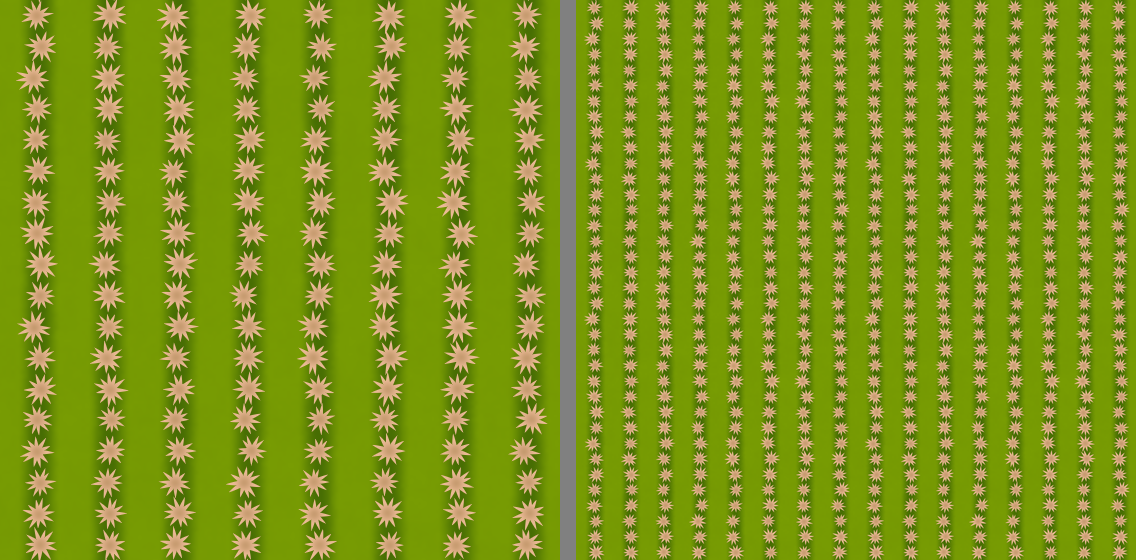
Left, the tile; right, the same tile 2 across and 2 down.
This texture is drawn by a WebGL 2 fragment shader. Its source:

```glsl
#version 300 es
precision highp float;

uniform vec2 u_resolution;
out vec4 fragColor;

// Layout, in canvas units
const vec2 REPEATS = vec2(8.0, 18.0);
const vec2 STAR_CENTRE = vec2(0.538, 0.49);   // within a cell
const vec2 STAR_JITTER = vec2(0.0075, 0.0015);
const int SPIKES = 11;
const float SPIKE_LENGTH = 0.0275;
const float LENGTH_VARIATION = 0.22;
const float SIZE_VARIATION = 0.09;
const float SPIKE_HALF_WIDTH = 0.0052;
const float SPIKE_TAPER = 0.72;
const float CORE_RADIUS = 0.0115;

// Dark stripe, in widths of a column
const float STRIPE_CENTRE = 0.56;
const float STRIPE_INNER = 0.02;
const float STRIPE_OUTER = 0.31;
const float MOTTLE = 0.035;

const vec3 GREEN = vec3(0.465, 0.605, 0.01);
const vec3 DARK_GREEN = vec3(0.28, 0.43, 0.01);
const vec3 STAR_CORE = vec3(0.78, 0.61, 0.44);
const vec3 STAR_TIP = vec3(0.915, 0.725, 0.585);

const float TAU = 6.2831853;

float hash(vec3 p) {
    p = fract(p * vec3(0.1031, 0.1030, 0.0973));
    p += dot(p, p.yzx + 33.33);
    return fract((p.x + p.y) * p.z);
}

// Value noise that wraps after a whole number of cells
float wrappedNoise(vec2 uv, float period) {
    vec2 p = uv * period;
    vec2 i = floor(p);
    vec2 f = fract(p);
    f = f * f * (3.0 - 2.0 * f);
    vec2 lo = mod(i, period);
    vec2 hi = mod(i + 1.0, period);
    float bottom = mix(hash(vec3(lo, period)), hash(vec3(hi.x, lo.y, period)), f.x);
    float top = mix(hash(vec3(lo.x, hi.y, period)), hash(vec3(hi, period)), f.x);
    return mix(bottom, top, f.y);
}

float mottle(vec2 uv) {
    return 0.4 * wrappedNoise(uv, 16.0) + 0.35 * wrappedNoise(uv, 48.0)
         + 0.25 * wrappedNoise(uv, 128.0) - 0.5;
}

// Approximate distance to an irregular star; id selects its variation
float starDistance(vec2 p, vec2 id) {
    float size = 1.0 + SIZE_VARIATION * (2.0 * hash(vec3(id, 3.0)) - 1.0);
    float turn = hash(vec3(id, 4.0));
    float d = length(p) - CORE_RADIUS * size;
    for (int i = 0; i < SPIKES; i++) {
        float k = float(i);
        float wobble = 0.4 * (hash(vec3(id, 10.0 + k)) - 0.5);
        float angle = TAU * (k + turn + wobble) / float(SPIKES);
        vec2 dir = vec2(cos(angle), sin(angle));
        float reach = SPIKE_LENGTH * size
                    * (1.0 + LENGTH_VARIATION * (hash(vec3(id, 40.0 + k)) - 0.5));
        float along = dot(p, dir);
        float across = abs(p.x * dir.y - p.y * dir.x);
        float taper = pow(clamp(1.0 - along / reach, 0.0, 1.0), SPIKE_TAPER);
        float side = across - SPIKE_HALF_WIDTH * size * taper;
        d = min(d, max(side, max(-along, along - reach)));
    }
    return d;
}

void main() {
    vec2 uv = gl_FragCoord.xy / u_resolution;
    float pixel = 1.0 / min(u_resolution.x, u_resolution.y);
    vec2 cell = floor(uv * REPEATS);

    // Soft dark stripes on mottled green
    float grain = mottle(uv);
    float offset = abs(fract(uv.x * REPEATS.x - STRIPE_CENTRE + 0.5) - 0.5);
    float shade = 1.0 - smoothstep(STRIPE_INNER, STRIPE_OUTER, offset + 0.04 * grain);
    vec3 color = mix(GREEN, DARK_GREEN, shade) * (1.0 + MOTTLE * grain);

    // Stars of this cell and the cells above and below
    for (int row = -1; row <= 1; row++) {
        vec2 place = cell + vec2(0.0, float(row));
        vec2 id = mod(place, REPEATS) + 1.0;
        vec2 jitter = vec2(hash(vec3(id, 1.0)), hash(vec3(id, 2.0))) * 2.0 - 1.0;
        vec2 p = uv - (place + STAR_CENTRE) / REPEATS - jitter * STAR_JITTER;
        float cover = clamp(0.5 - starDistance(p, id) / pixel, 0.0, 1.0);
        float glow = smoothstep(0.0, 0.75 * SPIKE_LENGTH, length(p));
        vec3 star = mix(STAR_CORE, STAR_TIP, glow) * (1.0 + MOTTLE * grain);
        color = mix(color, star, cover);
    }

    fragColor = vec4(color, 1.0);
}
```
